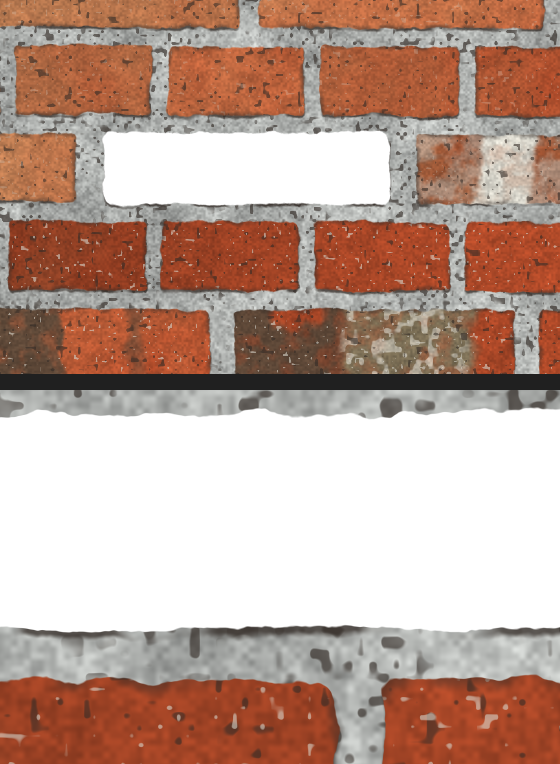
Top, the full canvas; bottom, a detail of the centre.
Write a Shadertoy shader that draws this texture.

```glsl
// Weathered brick wall with rough grey mortar, stained bricks and one blank white brick
const float ROW_PITCH = 0.2344;
const float TOP_ROW = -0.021;
const float HALF_HEIGHT = 0.0918;
const vec3 OCHRE = vec3(0.76, 0.50, 0.33);
const vec3 RED_CLAY = vec3(0.69, 0.29, 0.16);
const vec3 MORTAR = vec3(0.68, 0.69, 0.68);
const vec3 PIT = vec3(0.20, 0.17, 0.15);
const vec3 SOOT = vec3(0.35, 0.28, 0.22);
const vec3 LICHEN = vec3(0.49, 0.44, 0.34);
const vec3 LIME = vec3(0.84, 0.83, 0.79);

// Layout of each course, top to bottom: left end, spacing, joint width, redness
const vec4 COURSES[5] = vec4[5](
    vec4(0.691, 0.809, 0.050, 0.05),
    vec4(0.039, 0.410, 0.045, 0.28),
    vec4(0.283, 0.832, 0.078, 0.05),
    vec4(0.025, 0.407, 0.043, 0.95),
    vec4(0.625, 0.820, 0.068, 0.70));

float hash(vec2 p) {
    return fract(sin(dot(p, vec2(127.1, 311.7))) * 43758.5);
}

float noise(vec2 p) {
    vec2 i = floor(p), f = fract(p);
    f = f * f * (3.0 - 2.0 * f);
    return mix(mix(hash(i), hash(i + vec2(1, 0)), f.x),
               mix(hash(i + vec2(0, 1)), hash(i + vec2(1, 1)), f.x), f.y);
}

float fbm(vec2 p) {
    float sum = 0.0, weight = 0.5;
    for (int i = 0; i < 4; i++) {
        sum += weight * noise(p);
        p = p * 2.03 + 17.3;
        weight *= 0.5;
    }
    return sum / 0.9375;
}

float band(float x, float a, float b, float soft) {
    return smoothstep(a - soft, a + soft, x) * (1.0 - smoothstep(b - soft, b + soft, x));
}

bool isBlank(vec2 id) {
    return id == vec2(0, 2);
}

// Signed distance to the nearest brick; id holds its column and course
float brickDistance(vec2 p, out vec2 id) {
    float row = clamp(floor((p.y - TOP_ROW) / ROW_PITCH + 0.5), 0.0, 4.0);
    vec4 course = COURSES[int(row)];
    float x = p.x - course.x + 0.5 * course.z;
    id = vec2(floor(x / course.y), row);
    vec2 local = vec2(x - (id.x + 0.5) * course.y, p.y - TOP_ROW - row * ROW_PITCH);
    float radius = isBlank(id) ? 0.025 : 0.010;
    vec2 q = abs(local) - vec2(0.5 * (course.y - course.z), HALF_HEIGHT) + radius;
    float d = length(max(q, 0.0)) + min(max(q.x, q.y), 0.0) - radius;
    return isBlank(id) ? d - 0.005 : d;
}

vec3 mortarColor(vec2 p) {
    float grain = 0.55 * noise(p * 170.0) + 0.45 * noise(p * 85.0 + 9.0);
    float patches = fbm(p * 9.0);
    vec3 color = MORTAR * (0.58 + 0.42 * grain + 0.42 * patches);
    float pits = smoothstep(0.66, 0.82, noise(p * 95.0 + 31.0)) * smoothstep(0.35, 0.6, fbm(p * 14.0 + 5.0));
    return mix(color, PIT, 0.65 * pits);
}

// Soot, lichen and lime wash over particular bricks
vec3 stain(vec3 color, vec2 p, vec2 id) {
    float wobble = 0.05 * (fbm(p * 18.0) - 0.5);
    float mottle = smoothstep(0.25, 0.6, fbm(p * 22.0 + 3.0));
    if (id.y == 4.0) {
        float x = p.x + wobble;
        float bare = band(x, 0.73, 0.87, 0.012) * (1.0 - smoothstep(0.86, 0.89, p.y + wobble));
        float soot = band(x, -0.5, 0.165, 0.008) + band(x, 0.345, 0.38, 0.015) * 0.6
                   + band(x, 0.60, 0.93, 0.015) * (1.0 - bare);
        color = mix(color, SOOT, soot * (0.55 + 0.4 * mottle));
        color = mix(color, LICHEN, band(x, 0.92, 1.27, 0.02) * (0.6 + 0.4 * mottle));
        float crust = band(x, 0.92, 1.24, 0.03) * smoothstep(0.58, 0.75, noise(p * 60.0));
        color = mix(color, LIME, 0.6 * crust);
    } else if (id == vec2(1, 2)) {
        float x = p.x + 0.25 * (p.y - 0.45) + wobble;
        color = mix(color * 0.85, LIME * 0.85, 0.55 * mottle);
        color = mix(color, LIME, band(x, 1.28, 1.43, 0.012) * (0.75 + 0.25 * mottle));
    }
    return color;
}

vec3 brickColor(vec2 p, vec2 id, float depth) {
    float redness = clamp(COURSES[int(id.y)].w + 0.33 * p.x + 0.5 * (fbm(p * 8.0) - 0.5), 0.0, 1.0);
    vec3 color = mix(OCHRE, RED_CLAY, redness) * (0.93 + 0.10 * hash(id + 4.0));
    if (id.y == 3.0) color *= 0.83 + 0.12 * p.x;
    color = stain(color, p, id);
    color *= 0.77 + 0.24 * fbm(p * 28.0) + 0.22 * noise(p * 170.0);
    float pits = smoothstep(0.81, 0.92, noise(p * 85.0 + 50.0));
    float flecks = smoothstep(0.84, 0.94, noise(p * 120.0 + 80.0));
    color = mix(color, PIT, 0.6 * pits);
    color = mix(color, LIME, flecks * (id.y >= 3.0 ? 0.6 : 0.25));
    // Dirt gathers along the worn rim
    float rim = (1.0 - smoothstep(0.0, 0.014, depth)) * smoothstep(0.35, 0.65, noise(p * 32.0));
    return mix(color, PIT, 0.45 * rim);
}

void mainImage(out vec4 fragColor, in vec2 fragCoord) {
    float pixel = 1.0 / iResolution.y;
    vec2 p = fragCoord * pixel;
    p.y = 1.0 - p.y;

    // Chipped outlines come from a warped position
    vec2 chips = vec2(fbm(p * 30.0), fbm(p * 30.0 + 40.0)) - 0.5;
    vec2 sway = vec2(noise(p * 7.0), noise(p * 7.0 + 20.0)) - 0.5;
    vec2 worn = p + 0.016 * chips + 0.008 * sway - vec2(0.0, 0.004 * p.x);

    vec2 id, shadowId;
    float d = brickDistance(worn, id);
    float shadowDist = brickDistance(worn - vec2(0.001, 0.006), shadowId);
    float shadow = (1.0 - smoothstep(-0.003, 0.004, shadowDist)) * smoothstep(0.2, 0.55, noise(p * 24.0 + 7.0));

    vec3 color = mix(mortarColor(p), PIT, 0.75 * shadow);
    vec3 face = isBlank(id) ? vec3(1.0) : brickColor(p, id, -d);
    color = mix(color, face, 1.0 - smoothstep(-pixel, pixel, d));
    fragColor = vec4(clamp(color, 0.0, 1.0), 1.0);
}
```
